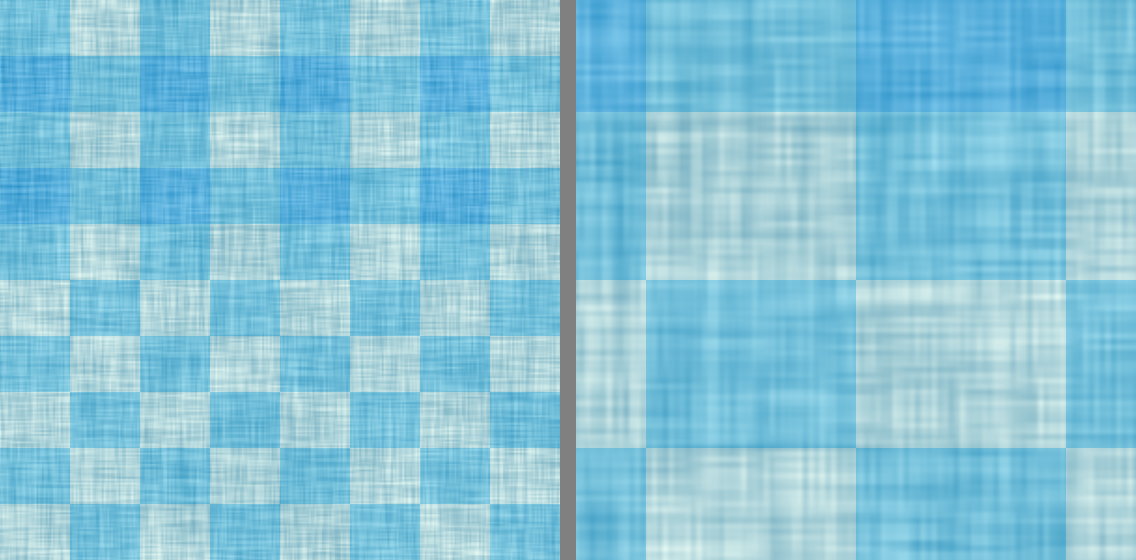
Left: the whole. Right: its middle third, enlarged.
Give the GLSL for this pattern, as a WebGL 2 fragment shader.

```glsl
#version 300 es
precision highp float;
// Woven linen in two layouts: gingham bands above, a checkerboard below.
// Column and row bands are added (gingham) or differenced (checker) to pick
// a dye depth; stretched value noise along both axes makes the threads.

uniform vec2 u_resolution;
out vec4 fragColor;

const vec2 CELLS = vec2(8.0, 10.0);          // cells across and down
const float CHECKER_TOP = 5.0;               // first checker row from the top

const vec3 PALE_LINEN = vec3(0.680, 0.830, 0.855);
const vec3 MID_BLUE   = vec3(0.450, 0.750, 0.855);
const vec3 DEEP_BLUE  = vec3(0.335, 0.680, 0.855);

const vec2 FINE_THREAD = vec2(26.0, 300.0);  // noise cells along, across
const vec2 LONG_THREAD = vec2(9.0, 190.0);
const vec2 SLUB        = vec2(12.0, 75.0);
const float FINE_AMOUNT  = 0.42;
const float LONG_AMOUNT  = 0.30;
const float SLUB_AMOUNT  = 0.24;
const float PATCH_SCALE  = 7.0;
const float PATCH_AMOUNT = 0.12;
const vec3 WEAVE_TINT = vec3(0.32, 0.21, 0.14); // brightness swing per channel
const float DYED_CONTRAST = 0.82;            // weave contrast on dyed cells

// Integer lattice hash, 0..1
float hash(ivec2 cell, uint seed) {
    uvec2 q = uvec2(cell);
    uint h = q.x * 1597334677u ^ q.y * 3812015801u ^ seed * 2654435769u;
    h = (h ^ (h >> 16)) * 2146121005u;
    h = (h ^ (h >> 15)) * 2221713035u;
    h ^= h >> 16;
    return float(h >> 8) / 16777216.0;
}

// Value noise, -0.5..0.5
float noise(vec2 p, uint seed) {
    ivec2 i = ivec2(floor(p));
    vec2 f = fract(p);
    f = f * f * (3.0 - 2.0 * f);
    float low  = mix(hash(i, seed), hash(i + ivec2(1, 0), seed), f.x);
    float high = mix(hash(i + ivec2(0, 1), seed), hash(i + ivec2(1, 1), seed), f.x);
    return mix(low, high, f.y) - 0.5;
}

// Threads running along p.x
float threads(vec2 p, uint seed) {
    return FINE_AMOUNT * noise(p * FINE_THREAD, seed)
         + LONG_AMOUNT * noise(p * LONG_THREAD, seed + 1u)
         + SLUB_AMOUNT * noise(p * SLUB, seed + 2u);
}

// Smooth square wave: 1 on even unit bands, 0 on odd ones
float evenBand(float t, float pixel) {
    float fromEdge = 0.5 - abs(mod(t, 2.0) - 0.5);
    fromEdge = max(fromEdge, abs(mod(t, 2.0) - 1.5) - 0.5 > 0.0 ? fromEdge : -0.5);
    // The wrap at t = 2 is the same edge as t = 0
    fromEdge = max(fromEdge, mod(t, 2.0) - 2.0);
    return smoothstep(-0.5 * pixel, 0.5 * pixel, fromEdge);
}

void main() {
    vec2 uv = gl_FragCoord.xy / u_resolution;
    vec2 grid = vec2(uv.x, 1.0 - uv.y) * CELLS;
    vec2 pixel = CELLS / u_resolution;

    // Dye depth: 0 pale, 1 mid, 2 deep
    float column = evenBand(grid.x, pixel.x);
    float row = 1.0 - evenBand(grid.y, pixel.y);
    float gingham = column + row;
    float checker = abs(column - row);
    float lower = smoothstep(-0.5 * pixel.y, 0.5 * pixel.y, grid.y - CHECKER_TOP);
    float depth = mix(gingham, checker, lower);

    vec3 color = mix(PALE_LINEN, MID_BLUE, min(depth, 1.0));
    color = mix(color, DEEP_BLUE, max(depth - 1.0, 0.0));

    // Weft and warp threads with slow tonal patches
    float weave = threads(uv, 11u) + threads(uv.yx, 47u)
                + PATCH_AMOUNT * noise(uv * PATCH_SCALE, 83u);
    weave *= mix(1.0, DYED_CONTRAST, min(depth, 1.0));
    color += WEAVE_TINT * weave;

    fragColor = vec4(clamp(color, 0.0, 1.0), 1.0);
}
```
